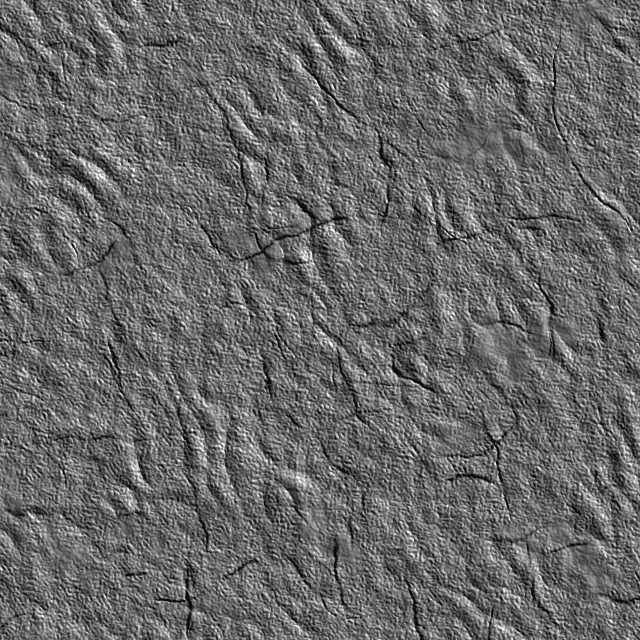
Reproduce this texture procedurally as a three.js fragment shader.

```glsl
// Grey weathered rock face in raking light: a height field of fine grain,
// soft lumps, slanted wrinkles and scattered curved cracks. The slope of
// the field toward the light at the upper right gives the shade.
varying vec2 vUv;

const float BASE_GREY = 0.410;
const float HIGHLIGHT_GAIN = 0.38;    // stretches bright facets, softens darks
const vec2 LIGHT_DIR = vec2(0.77, 0.64);
const float SLOPE_STEP = 0.0008;      // half the distance of the slope samples
const vec2 WRINKLE_DIR = vec2(0.53, -0.85);

// Frequency in cells per canvas, and strength of the shading it causes
const vec2 GRAIN_FINE = vec2(205.0, 0.15);
const vec2 GRAIN_COARSE = vec2(118.0, 0.16);
const vec2 PITS = vec2(58.0, 0.075);
const vec2 LUMPS = vec2(27.0, 0.05);
const vec2 SWELLS = vec2(11.0, 0.03);
const vec2 WRINKLES = vec2(23.0, 0.15);

const float PATCH_FREQ = 6.5;         // worn areas with little grain
const float WORN_GRAIN = 0.4;
const float CRACK_WIDTH = 0.0030;
const float CRACK_RELIEF = 0.40;
const float CRACK_DARKNESS = 0.36;
const float LONG_CRACKS = 4.2;        // crack cells per canvas
const float SHORT_CRACKS = 11.0;

float hash(vec2 p) {
  vec3 q = fract(vec3(p.xyx) * 0.1031);
  q += dot(q, q.yzx + 33.33);
  return fract((q.x + q.y) * q.z);
}

float cornerSlope(vec2 cell, vec2 offset) {
  float angle = 6.28319 * hash(cell);
  return dot(vec2(cos(angle), sin(angle)), offset);
}

// Gradient noise, about -0.7 to 0.7
float noise(vec2 p) {
  vec2 i = floor(p);
  vec2 f = p - i;
  vec2 u = f * f * f * (f * (f * 6.0 - 15.0) + 10.0);
  vec2 e = vec2(1.0, 0.0);
  float low = mix(cornerSlope(i, f), cornerSlope(i + e, f - e), u.x);
  float high = mix(cornerSlope(i + e.yx, f - e.yx),
                   cornerSlope(i + e.xx, f - e.xx), u.x);
  return mix(low, high, u.y);
}

// Noise height scaled so that its slope depends on strength alone;
// each layer is turned by its own angle to hide the lattice
float relief(vec2 p, vec2 layer) {
  float c = cos(layer.x);
  float s = sin(layer.x);
  vec2 turned = vec2(c * p.x - s * p.y, s * p.x + c * p.y);
  return noise(turned * layer.x + layer.x) * layer.y / layer.x;
}

// One bent, tapering crack per cell, steep or nearly level; 1 at its core
float cracks(vec2 p, float count, float seed) {
  vec2 q = p * count;
  vec2 home = floor(q);
  float depth = 0.0;
  for (int y = -1; y <= 1; y++) {
    for (int x = -1; x <= 1; x++) {
      vec2 cell = home + vec2(float(x), float(y));
      vec2 id = cell + seed;
      vec2 center = cell + vec2(hash(id + 11.3), hash(id + 27.9));
      float spread = hash(id + 41.7) - 0.5;
      float steep = step(hash(id + 53.1), 0.62);
      float angle = mix(0.12 + 0.5 * spread, -1.03 + 0.8 * spread, steep);
      vec2 along = vec2(cos(angle), sin(angle));
      vec2 d = q - center;
      float t = dot(d, along);
      float bend = 1.2 * (hash(id + 67.3) - 0.5);
      float across = dot(d, vec2(-along.y, along.x)) - bend * t * t;
      float halfLength = mix(0.4, 0.95, hash(id + 79.9));
      float taper = 1.0 - smoothstep(0.45, 1.0, abs(t) / halfLength);
      float strength = mix(0.2, 1.0, hash(id + 91.1)) * taper;
      float width = CRACK_WIDTH * count * mix(0.55, 1.15, strength);
      depth = max(depth, strength * exp(-across * across / (width * width)));
    }
  }
  return depth;
}

// Both crack layers, bent by three warps and broken along their run
float crackDepth(vec2 p) {
  vec2 warp = 0.045 * vec2(noise(p * 5.0 + 3.7), noise(p * 5.0 + 19.2));
  warp += 0.014 * vec2(noise(p * 22.0 + 7.1), noise(p * 22.0 + 31.6));
  warp += 0.003 * vec2(noise(p * 75.0 + 2.3), noise(p * 75.0 + 44.8));
  vec2 q = p + warp;
  float wear = clamp(0.85 + 1.2 * noise(p * 21.0 + 8.8), 0.2, 1.1);
  return wear * max(cracks(q, LONG_CRACKS, 5.0), 0.8 * cracks(q, SHORT_CRACKS, 140.0));
}

float height(vec2 p, float grainAmount) {
  // Folded coarse grain gives hard-edged crumbs
  float grain = relief(p, GRAIN_FINE) + abs(relief(p, GRAIN_COARSE));
  float body = relief(p, PITS) + relief(p, LUMPS) + relief(p, SWELLS);
  // Stretched noise folded at zero makes sharp slanted valleys, in places
  vec2 bent = p + 0.03 * vec2(noise(p * 9.0 + 4.4), noise(p * 9.0 + 23.1));
  vec2 slanted = vec2(0.5 * dot(bent, WRINKLE_DIR),
                      dot(bent, vec2(-WRINKLE_DIR.y, WRINKLE_DIR.x)));
  float wrinkle = abs(noise(slanted * WRINKLES.x)) * WRINKLES.y / WRINKLES.x;
  wrinkle *= smoothstep(-0.35, 0.4, noise(p * 6.0 + 15.8));
  float furrow = CRACK_WIDTH * CRACK_RELIEF * crackDepth(p);
  return grain * grainAmount + body + wrinkle - furrow;
}

void main() {
  float wornField = noise(vUv * PATCH_FREQ + 12.5) + 0.45 * noise(vUv * 25.0 + 6.2);
  float worn = smoothstep(0.2, 0.58, wornField);
  float grainAmount = mix(1.0 + 0.45 * noise(vUv * 30.0 + 9.4), WORN_GRAIN, worn);
  vec2 offset = normalize(LIGHT_DIR) * SLOPE_STEP;
  float rise = height(vUv + offset, grainAmount) - height(vUv - offset, grainAmount);
  float lit = -rise / (2.0 * SLOPE_STEP);
  float shade = BASE_GREY + lit + HIGHLIGHT_GAIN * lit * lit;
  shade -= CRACK_DARKNESS * crackDepth(vUv);
  gl_FragColor = vec4(vec3(clamp(shade, 0.04, 1.0)), 1.0);
}
```
